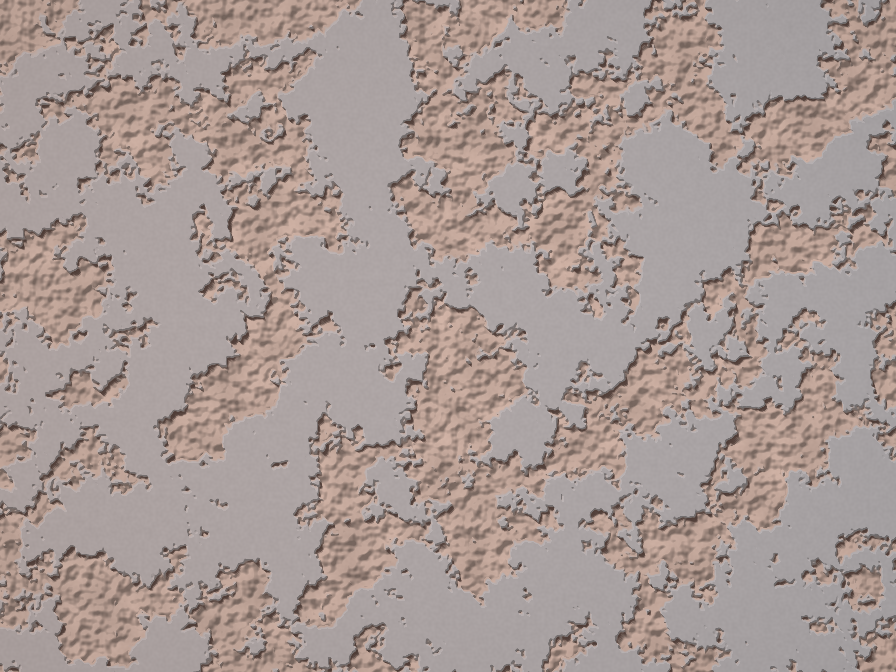
This texture is drawn by a Shadertoy shader. Its source:

```glsl
// Knock-down plaster: smooth grey plateaus over a rough tan undercoat.
// Layered noise cuts ragged recesses into a height field, which is lit from
// the upper left with slope shading and short cast shadows.

const vec2 TO_LIGHT = vec2(-0.53, 0.85);
const vec3 PLATEAU_GREY = vec3(0.665, 0.635, 0.635);
const vec3 FLOOR_TAN = vec3(0.705, 0.605, 0.560);
const vec3 SHADOW_BROWN = vec3(0.300, 0.230, 0.208);

float hash(vec2 cell) {
    vec3 q = fract(vec3(cell.xyx) * 0.1031);
    q += dot(q, q.yzx + 33.33);
    return fract((q.x + q.y) * q.z);
}

// Dot product of a random unit gradient with the offset from its cell corner
float cornerSlope(vec2 cell, vec2 offset) {
    float angle = 6.2832 * hash(cell);
    return dot(vec2(cos(angle), sin(angle)), offset);
}

// Gradient noise centred on zero
float noise(vec2 p) {
    vec2 cell = floor(p);
    vec2 f = fract(p);
    vec2 u = f * f * f * (f * (f * 6.0 - 15.0) + 10.0);
    vec2 e = vec2(1.0, 0.0);
    float low = mix(cornerSlope(cell, f), cornerSlope(cell + e.xy, f - e.xy), u.x);
    float high = mix(cornerSlope(cell + e.yx, f - e.yx), cornerSlope(cell + e.xx, f - e.xx), u.x);
    return mix(low, high, u.y);
}

float layeredNoise(vec2 p, float gain) {
    float sum = 0.0;
    float amplitude = 0.5;
    for (int i = 0; i < 5; i++) {
        sum += amplitude * noise(p);
        p = mat2(0.8, 0.6, -0.6, 0.8) * p * 2.1 + 17.3;
        amplitude *= gain;
    }
    return sum;
}

// 1 on the smooth top coat, 0 in the recesses
float plateauMask(vec2 p, float edge) {
    float field = layeredNoise(p * 6.5 + 40.0, 0.66);
    return smoothstep(-edge, edge, field + 0.035);
}

// Crumbly undercoat relief
float floorHeight(vec2 p) {
    return 0.35 + 0.42 * noise(p * 48.0 + 9.0) + 0.20 * noise(p * 105.0 + 70.0);
}

float height(vec2 p) {
    return mix(floorHeight(p), 1.0, plateauMask(p, 0.03));
}

// Darkness cast by higher ground along the way to the light
float castShadow(vec2 p, float ground, float reach) {
    float rise = 0.0;
    for (int i = 1; i <= 5; i++) {
        float t = float(i) / 5.0;
        rise = max(rise, height(p + TO_LIGHT * reach * t) - ground - 0.65 * t);
    }
    return smoothstep(0.04, 0.42, rise);
}

// Positive where the surface faces the light
float facing(vec2 p, float span) {
    vec2 d = TO_LIGHT * span;
    return (height(p - d) - height(p + d)) / (2.0 * span);
}

void mainImage(out vec4 fragColor, in vec2 fragCoord) {
    vec2 p = fragCoord / iResolution.y;
    vec2 centred = fragCoord / iResolution.xy - 0.5;

    // Base coats, with a faint warm-to-cool drift and tonal blotches
    vec3 grey = PLATEAU_GREY + vec3(-0.025, 0.0, 0.012) * centred.x;
    vec3 tan_ = FLOOR_TAN * (1.0 + 0.10 * noise(p * 22.0));
    vec3 color = mix(tan_, grey, plateauMask(p, 0.03));

    // Relief lighting
    float shade = clamp(0.010 * facing(p, 0.0018), -0.32, 0.08);
    color *= 1.0 + shade;
    color = mix(color, SHADOW_BROWN, 0.92 * castShadow(p, height(p), 0.0105));

    // Fine sand grain and soft corner falloff
    color += 0.018 * noise(p * 190.0) + 0.010 * noise(p * 60.0);
    color *= 1.02 - 0.12 * dot(centred, centred);
    fragColor = vec4(color, 1.0);
}
```
